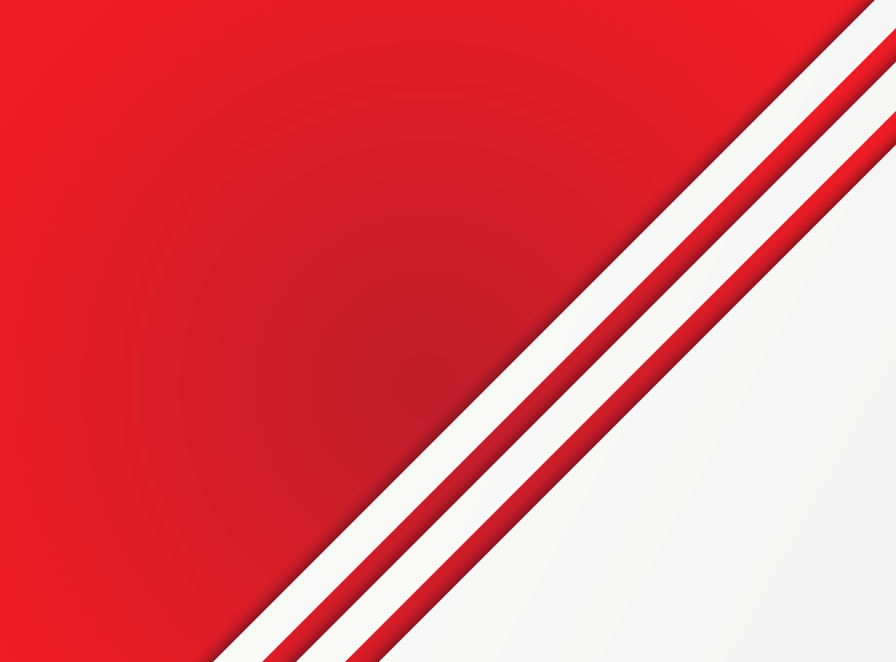
A WebGL 2 fragment shader for this background:

```glsl
#version 300 es
precision highp float;
// Red radial backdrop crossed by raised white diagonal bands: two narrow
// stripes and a wide corner sheet, each casting a soft shadow up and left.
// Bands are intervals along x - y, measured in canvas heights.

uniform vec2 u_resolution;
out vec4 outColor;

const vec3 RED_CORE = vec3(0.745, 0.120, 0.170);
const vec3 RED_MID = vec3(0.850, 0.112, 0.155);
const vec3 RED_RIM = vec3(0.935, 0.108, 0.140);
const vec3 SHADOW = vec3(0.480, 0.070, 0.115);
const vec3 WHITE = vec3(0.980, 0.980, 0.976);
const vec3 WHITE_DIM = vec3(0.961, 0.961, 0.961);

const int BANDS = 3;
const float FIRST_EDGE = 0.3216;
const float BAND_STEP = 0.1252;
const float BAND_WIDTH = 0.0742;
const float SHADOW_REACH = 0.040;

// Three-stop glow, darkest at its centre.
vec3 redBackdrop(vec2 p, vec2 center) {
    float r = length(p - center);
    vec3 inner = mix(RED_CORE, RED_MID, smoothstep(-0.08, 0.50, r));
    return mix(inner, RED_RIM, smoothstep(0.36, 0.80, r));
}

// Faint shading of the paper toward the lower right.
vec3 paper(vec2 p) {
    float shade = smoothstep(0.2, 1.3, p.x - 0.55 * p.y);
    return mix(WHITE, WHITE_DIM, shade);
}

// Antialiased coverage of the interval from start to end.
float bandMask(float d, float start, float end, float blur) {
    return smoothstep(start - blur, start + blur, d)
         * (1.0 - smoothstep(end - blur, end + blur, d));
}

// Shadow in front of an edge, fading to nothing at its reach.
float edgeShadow(float d, float edge, float reach) {
    float t = clamp(1.0 - (edge - d) / reach, 0.0, 1.0);
    return t * t * step(d, edge + 0.25 * reach);
}

void main() {
    vec2 p = gl_FragCoord.xy / u_resolution.y;
    float d = p.x - p.y - FIRST_EDGE;
    float blur = 1.0 / u_resolution.y;

    vec3 color = redBackdrop(p, vec2(0.645, 0.415));
    vec3 white = paper(p);

    // Shadow first, then the band above it; the last band never ends.
    for (int i = 0; i < BANDS; i++) {
        float start = float(i) * BAND_STEP;
        float end = i == BANDS - 1 ? 9.0 : start + BAND_WIDTH;
        float shadow = edgeShadow(d, start, SHADOW_REACH);
        float onRed = smoothstep(-blur, blur, d - start + BAND_STEP - BAND_WIDTH);
        color = mix(color, SHADOW, 0.85 * shadow * onRed);
        color = mix(color, white, bandMask(d, start, end, blur));
    }
    outColor = vec4(color, 1.0);
}
```
